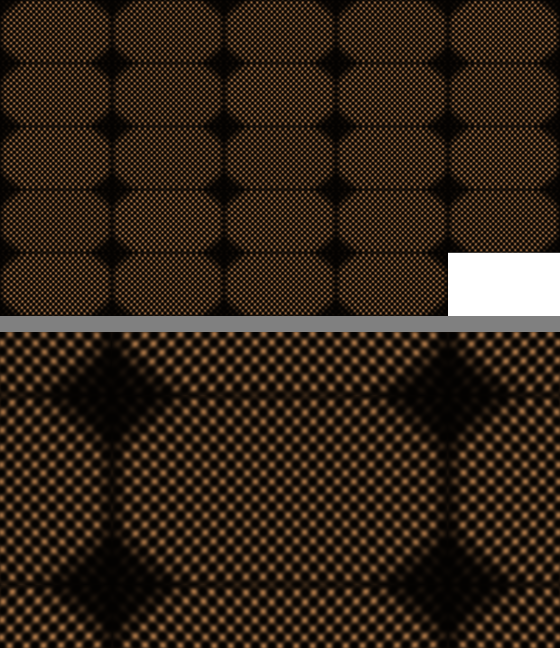
Top, the full canvas; bottom, a detail of the centre.
This pattern is drawn by a Shadertoy shader. Its source:

```glsl
const float PI = 3.14159265;
const vec2 GRID = vec2(5.0);
const vec2 DOTS = vec2(20.0, 22.0); // dots per row, rows per cell
const vec2 CORNER_CUT = vec2(0.45, 0.64);
const vec3 COPPER = vec3(0.62, 0.43, 0.26);
const vec3 SOOT = vec3(0.012, 0.007, 0.003);

float hash(vec2 p) {
    vec3 h = fract(vec3(p.xyx) * 0.1031);
    h += dot(h, h.yzx + 33.33);
    return fract((h.x + h.y) * h.z);
}

// Gentle lens that widens the weave toward the rim
vec2 lens(vec2 p, float strength) {
    return p * (1.0 + strength * (0.7 - dot(p, p)));
}

// Staggered soft dots
float weave(vec2 p, vec2 count) {
    vec2 wave = cos(PI * p * count * vec2(1.0, 0.5));
    float dotLevel = 0.5 + 0.5 * wave.x * wave.y;
    return dotLevel * dotLevel;
}

// Panel with cut corners: 1 inside, 0 in the corner diamonds
float panelMask(vec2 p, vec2 cut) {
    vec2 rim = 1.0 - abs(p);
    float corner = rim.x / cut.x + rim.y / cut.y;
    return smoothstep(0.55, 1.2, corner);
}

// Dark joints between neighbouring panels
float seamShade(vec2 p, vec2 width) {
    vec2 rim = smoothstep(vec2(0.0), width, 1.0 - abs(p));
    return mix(0.3, 1.0, rim.x) * mix(0.4, 1.0, rim.y);
}

// Antialiased rectangle reaching from the lower right corner
float blankCell(vec2 uv, vec2 corner, vec2 pixel) {
    vec2 inside = clamp(vec2(uv.x - corner.x, corner.y - uv.y) / pixel + 0.5, 0.0, 1.0);
    return inside.x * inside.y;
}

void mainImage(out vec4 fragColor, in vec2 fragCoord) {
    vec2 uv = fragCoord / iResolution.xy;
    vec2 cell = floor(uv * GRID);
    vec2 p = fract(uv * GRID) * 2.0 - 1.0;

    // Small differences between panels
    float variation = hash(cell + 7.0) - 0.5;
    float bend = 0.05 + 0.015 * variation;
    float gain = 1.0 + 0.08 * variation;

    float light = weave(lens(p, bend), DOTS);
    light *= mix(0.13, 1.0, panelMask(p, CORNER_CUT));
    light *= seamShade(p, vec2(0.1, 0.07)) * gain;

    vec3 color = SOOT + COPPER * light;
    vec2 blankCorner = vec2(GRID.x - 1.0, 1.0) / GRID;
    color = mix(color, vec3(1.0), blankCell(uv, blankCorner, 1.0 / iResolution.xy));
    fragColor = vec4(color, 1.0);
}
```
